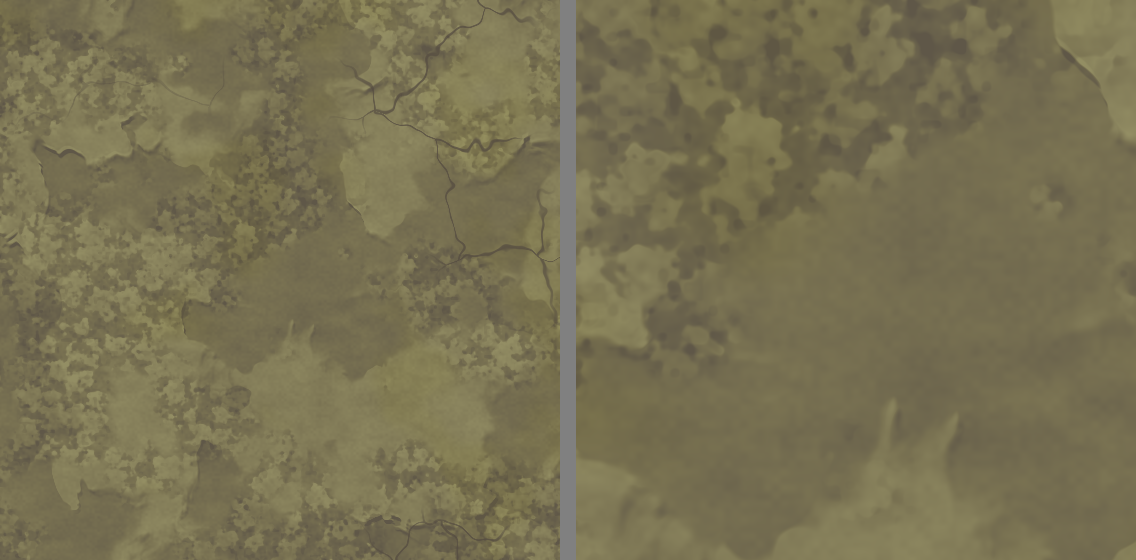
Left: the whole. Right: its middle third, enlarged.
Reproduce this texture procedurally as a Shadertoy shader.

```glsl
// Dry olive earth with flaking plates, tufts of moss and a few thin cracks

const vec3 DARK_SOIL = vec3(0.395, 0.365, 0.290);
const vec3 MID_SOIL = vec3(0.475, 0.446, 0.320);
const vec3 PALE_CLAY = vec3(0.560, 0.538, 0.380);
const vec3 CRACK_COLOR = vec3(0.335, 0.300, 0.255);

float hash(vec2 p) {
    return fract(sin(dot(p, vec2(127.1, 311.7))) * 43758.5453);
}

vec2 hash2(vec2 p) {
    return vec2(hash(p), hash(p + 37.7));
}

float noise(vec2 p) {
    vec2 i = floor(p), f = fract(p);
    f = f * f * (3.0 - 2.0 * f);
    float low = mix(hash(i), hash(i + vec2(1, 0)), f.x);
    float high = mix(hash(i + vec2(0, 1)), hash(i + vec2(1, 1)), f.x);
    return mix(low, high, f.y);
}

float fbm(vec2 p, int octaves) {
    float sum = 0.0, amp = 0.5, total = 0.0;
    for (int i = 0; i < octaves; i++) {
        sum += amp * noise(p);
        total += amp;
        amp *= 0.5;
        p = mat2(1.6, 1.2, -1.2, 1.6) * p + 17.3;
    }
    return sum / total;
}

// Coverage of raised plates; softness varies along the rim
float plates(vec2 p, float softness) {
    vec2 warp = vec2(fbm(p * 12.0 + 3.1, 3), fbm(p * 12.0 + 41.7, 3)) - 0.5;
    float height = fbm(p * 7.5 + warp * 0.8, 5);
    return smoothstep(0.48 - softness, 0.48 + softness, height);
}

// Ragged tufts: x = coverage, y = tone of the topmost tuft
vec2 tufts(vec2 p, float scale, float ragged) {
    vec2 q = p * scale, cell = floor(q), result = vec2(0.0, 0.5);
    for (int y = -1; y <= 1; y++)
    for (int x = -1; x <= 1; x++) {
        vec2 id = cell + vec2(x, y);
        vec2 d = q - id - hash2(id);
        float radius = mix(0.25, 0.65, hash(id + 9.0));
        float edge = radius + ragged * 0.95 - length(d);
        float cover = smoothstep(-0.08, 0.14, edge);
        float tone = 0.35 + 0.35 * hash(id + 13.0) + 0.30 * d.y;
        result = vec2(max(result.x, cover), mix(result.y, tone, cover));
    }
    return result;
}

// Border direction (x) and distance to the nearest cell border (y)
vec2 crackDistance(vec2 p) {
    vec2 cell = floor(p), nearest = vec2(8.0), second = vec2(8.0);
    for (int y = -1; y <= 1; y++)
    for (int x = -1; x <= 1; x++) {
        vec2 id = cell + vec2(x, y);
        vec2 d = id + hash2(id + 71.0) - p;
        if (dot(d, d) < dot(nearest, nearest)) {
            second = nearest;
            nearest = d;
        } else if (dot(d, d) < dot(second, second)) {
            second = d;
        }
    }
    vec2 normal = normalize(second - nearest);
    return vec2(normal.y, dot(0.5 * (nearest + second), normal));
}

vec3 soilColor(float tone) {
    vec3 lower = mix(DARK_SOIL, MID_SOIL, clamp(tone * 2.0, -0.3, 1.0));
    return mix(lower, PALE_CLAY, clamp(tone * 2.0 - 1.0, 0.0, 1.2));
}

void mainImage(out vec4 fragColor, in vec2 fragCoord) {
    vec2 p = fragCoord / iResolution.y;

    // Plates with broad and fine mottling
    float softness = mix(0.012, 0.09, smoothstep(0.35, 0.7, noise(p * 9.0 + 8.0)));
    float plate = plates(p, softness);
    float broad = fbm(p * 4.0 + 60.0, 3) - 0.5;
    float mottle = fbm(p * vec2(26.0, 42.0) + 20.0, 4) - 0.5;
    float tone = mix(0.34, 0.75, plate) + 0.40 * broad + 0.40 * mottle;

    // Moss tufts over much of the ground, with dark flecks between leaves
    float ragged = fbm(p * 105.0, 2) - 0.5;
    float mossArea = smoothstep(0.41, 0.54, fbm(p * 8.0 + 90.0, 4));
    vec2 moss = tufts(p, 25.0, ragged);
    float mossTone = mix(0.24, 0.30 + 0.72 * moss.y, moss.x) + 0.30 * (plate - 0.5);
    float flecks = smoothstep(0.60, 0.85, noise(p * 135.0 + 4.0));
    mossTone += 0.50 * ragged - 0.24 * flecks + 0.35 * broad;
    tone = mix(tone, mossTone, 0.88 * mossArea);

    // Shadow below and light along the lower rim of the plates
    float lip = smoothstep(0.38, 0.58, noise(p * 11.0 + 30.0)) * (1.0 - 0.6 * mossArea);
    float shadow = max(plates(p + vec2(-0.003, 0.007), softness) - plate, 0.0);
    float rim = max(plate - plates(p - vec2(-0.003, 0.006), softness), 0.0);
    tone += lip * (0.24 * rim - 0.60 * shadow);

    // A few thin broken cracks with a pale upper lip
    vec2 bend = vec2(fbm(p * 14.0, 3), fbm(p * 14.0 + 50.0, 3)) - 0.5;
    vec2 crack = crackDistance(p * 5.0 + bend * 0.45) / vec2(1.0, 5.0);
    float broken = smoothstep(0.66, 0.80, noise(p * 3.6 + 12.0));
    float width = 0.0022 * mix(0.5, 1.2, noise(p * 25.0));
    float line = broken * (1.0 - smoothstep(width * 0.4, width + 0.0012, crack.y));
    float glow = broken * (1.0 - smoothstep(0.002, 0.009, crack.y));
    tone += 0.16 * glow * max(-crack.x, 0.0) - 0.08 * glow;

    // Fine grain and a slight drift toward yellow
    tone += 0.13 * (noise(p * 210.0) - 0.5) + 0.03;
    vec3 color = soilColor(tone);
    color.b -= 0.022 * smoothstep(0.52, 0.75, fbm(p * 7.0 + 140.0, 3));
    color = mix(color, CRACK_COLOR, 0.75 * line);
    fragColor = vec4(color, 1.0);
}
```
